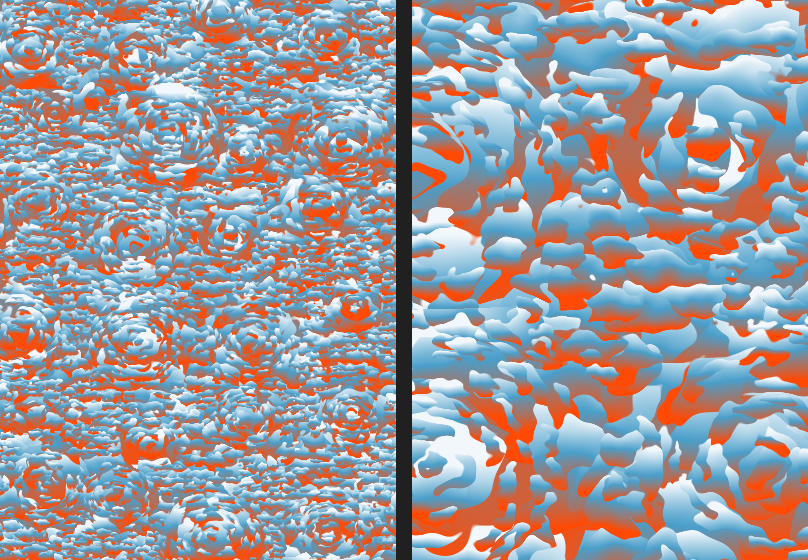
Left: the whole. Right: its middle third, enlarged.
A WebGL 1 fragment shader for this pattern:

```glsl
precision highp float;
// Heaped, ragged scales shaded white to blue to orange, curling into scattered rosettes.

uniform vec2 u_resolution;

#define LAYERS 8
#define FULL_LAYERS 3.0
#define LARGEST_CELL 0.12
#define LAYER_SHRINK 0.785
#define DENSITY 0.35
#define CLUSTERING 0.55
#define RAGGEDNESS 0.46
#define ROSETTE_SPACING 0.17
#define LEAN 1.3
#define SHADE_SPAN 0.52
#define SHADE_CENTRE 0.525
#define MID_STOP 0.5

const vec3 SNOW = vec3(0.95, 0.97, 0.985);
const vec3 SKY = vec3(0.29, 0.62, 0.79);
const vec3 EMBER = vec3(1.0, 0.29, 0.02);

vec2 hash2(vec2 p) {
  vec2 k = vec2(dot(p, vec2(127.1, 311.7)), dot(p, vec2(269.5, 183.3)));
  return fract(sin(k) * 43758.55);
}

float cornerSlope(vec2 cell, vec2 offset) {
  return dot(hash2(cell) * 2.0 - 1.0, offset);
}

float gradientNoise(vec2 p) {
  vec2 i = floor(p), f = fract(p);
  vec2 u = f * f * f * (f * (f * 6.0 - 15.0) + 10.0);
  vec2 e = vec2(1.0, 0.0);
  return 1.4 * mix(
    mix(cornerSlope(i, f), cornerSlope(i + e.xy, f - e.xy), u.x),
    mix(cornerSlope(i + e.yx, f - e.yx), cornerSlope(i + e.xx, f - e.xx), u.x), u.y);
}

vec2 warp(vec2 p) {
  vec2 coarse = vec2(gradientNoise(p), gradientNoise(p + 37.4));
  vec2 fine = vec2(gradientNoise(p * 2.1 + 11.8), gradientNoise(p * 2.1 + 71.3));
  return coarse + 0.4 * fine;
}

vec3 shade(float t) {
  t = clamp(t, 0.0, 1.0);
  return t < MID_STOP ? mix(SNOW, SKY, t / MID_STOP)
                      : mix(SKY, EMBER, (t - MID_STOP) / (1.0 - MID_STOP));
}

// Strongest rosette at p: centre in xy, influence in z.
vec3 findRosette(vec2 p) {
  vec3 best = vec3(p + vec2(0.0, 1.0), 0.0);
  vec2 home = floor(p / ROSETTE_SPACING);
  for (int j = -1; j <= 1; j++) {
    for (int i = -1; i <= 1; i++) {
      vec2 cell = home + vec2(float(i), float(j));
      vec2 centre = (cell + 0.2 + 0.6 * hash2(cell + 5.3)) * ROSETTE_SPACING;
      float radius = ROSETTE_SPACING * mix(0.25, 0.7, hash2(cell + 91.7).x);
      float influence = 1.0 - smoothstep(0.75 * radius, radius, distance(p, centre));
      if (influence > best.z) best = vec3(centre, influence);
    }
  }
  return best;
}

// Paints one grid of scales over the colour below, lower rows in front.
vec3 paintLayer(vec3 below, vec2 p, vec3 rosette, vec2 rowNormal, float tone,
                float size, float layer, float pixel) {
  vec2 grid = size * vec2(1.0, 0.6);
  vec2 seed = vec2(layer * 17.3, layer * 9.1);
  float ragged = RAGGEDNESS * size * mix(1.0, 0.6, rosette.z);
  vec2 q = p + ragged * warp(p * vec2(1.6, 2.0) / size + seed);
  vec2 home = floor(q / grid);
  float ring = distance(q, rosette.xy);
  float ringStep = 0.4 * size;
  float shadeY = mix(p.y, q.y, 0.35);

  for (int j = 1; j >= -1; j--) {
    for (int i = -1; i <= 1; i++) {
      vec2 cell = home + vec2(float(i), float(j));
      vec2 place = hash2(cell + seed);
      vec2 traits = hash2(cell + seed + 53.9);
      vec2 centre = (cell + 0.15 + 0.7 * place) * grid;
      float chance = layer < FULL_LAYERS ? 1.0
        : DENSITY + CLUSTERING * gradientNoise(centre * 9.0 + seed);
      if (traits.x > chance) continue;

      // Half length and half thickness; inside rosettes slim scales bend along even rings.
      float a = size * mix(0.4, 0.65, place.y);
      float b = size * mix(0.18, 0.4, traits.y) * mix(1.0, 0.65, rosette.z);
      vec2 d = q - centre;
      vec2 arm = centre - rosette.xy;
      float armLength = max(length(arm), 0.0001);
      float acrossRow = dot(d, rowNormal);
      float acrossRing = ring - (floor(armLength / ringStep) + 0.5) * ringStep;
      float thin = mix(acrossRow * acrossRow, acrossRing * acrossRing, rosette.z);
      float along = max(dot(d, d) - thin, 0.0);
      float a2 = a * a, b2 = b * b;
      float reach = sqrt(along / a2 + thin / b2);
      float slope = sqrt(along / (a2 * a2) + thin / (b2 * b2)) / max(reach, 0.001);
      float cover = clamp(0.5 + (1.0 - reach) / (1.1 * pixel * slope + 0.00001), 0.0, 1.0);

      // Each scale runs through the whole gradient over its own height.
      vec2 n = arm / armLength;
      vec2 squares = mix(rowNormal * rowNormal, n * n, rosette.z);
      float halfHeight = sqrt(dot(squares, vec2(a2, b2)));
      float depth = tone - SHADE_SPAN * (shadeY - centre.y) / halfHeight;
      below = mix(below, shade(depth), cover);
    }
  }
  return below;
}

void main() {
  vec2 p = gl_FragCoord.xy / u_resolution.y;
  float pixel = 1.0 / u_resolution.y;
  vec3 rosette = findRosette(p);
  float lean = LEAN * gradientNoise(p * 8.0 + 3.7);
  vec2 rowNormal = vec2(sin(lean), cos(lean));

  // Broad tone: drifting patches, and rosettes lit from above.
  float tone = SHADE_CENTRE + 0.26 * gradientNoise(p * vec2(9.0, 15.0) + 20.6);
  tone -= rosette.z * 1.3 * (p.y - rosette.y) / ROSETTE_SPACING * 0.25;

  // Soft ground for the gaps, then scales from large to small.
  vec3 colour = shade(tone + 0.3);
  float size = LARGEST_CELL;
  for (int k = 0; k < LAYERS; k++) {
    colour = paintLayer(colour, p, rosette, rowNormal, tone, size, float(k), pixel);
    size *= LAYER_SHRINK;
  }
  gl_FragColor = vec4(colour, 1.0);
}
```
